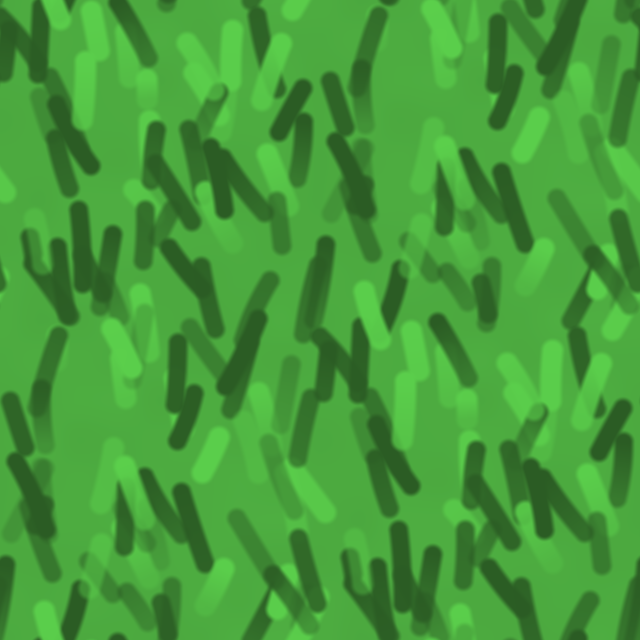
Reproduce this pattern procedurally as a Shadertoy shader.

```glsl
// Grass-like camouflage: short, soft, rounded dabs of dark and bright green on
// a mid green ground. Three jittered grids of bent capsules are painted in turn;
// the cells wrap in a half-drop repeat, so the canvas tiles seamlessly.

const vec3 GROUND = vec3(0.300, 0.670, 0.250);
const vec3 SHADE  = vec3(0.168, 0.360, 0.140);
const vec3 LIGHT  = vec3(0.355, 0.810, 0.295);
const float CELLS = 8.0;   // cells per canvas side, even for the half drop

float hash(vec2 p, float seed) {
    return fract(sin(dot(p, vec2(127.1, 311.7)) + seed * 74.7) * 43758.5453);
}

// Half-drop wrap: each half canvas to the right repeats half a canvas higher
vec2 wrapCell(vec2 cell, float count) {
    float halfCount = 0.5 * count;
    cell.y -= halfCount * floor(cell.x / halfCount);
    return mod(cell, vec2(halfCount, count));
}

// Smooth value noise on the wrapped grid
float noise(vec2 uv, float count) {
    vec2 p = uv * count, i = floor(p), f = fract(p);
    f = f * f * (3.0 - 2.0 * f);
    float a = hash(wrapCell(i, count), 91.0);
    float b = hash(wrapCell(i + vec2(1, 0), count), 91.0);
    float c = hash(wrapCell(i + vec2(0, 1), count), 91.0);
    float d = hash(wrapCell(i + vec2(1, 1), count), 91.0);
    return mix(mix(a, b, f.x), mix(c, d, f.x), f.y);
}

// Paints the dab of one cell; offset runs from the cell corner, in canvas units
vec3 paintDab(vec3 color, vec2 offset, vec2 id, float seed) {
    bool dark = hash(id, seed) < 0.67;
    vec2 center = vec2(hash(id, seed + 1.0), hash(id, seed + 2.0)) / CELLS;
    float angle = mix(-0.5, 0.72, hash(id, seed + 3.0));
    float halfLength = mix(0.010, dark ? 0.060 : 0.048, sqrt(hash(id, seed + 4.0)));
    float bend = (hash(id, seed + 5.0) - 0.5) * 3.0;
    float radius = dark ? 0.0145 : 0.0165;

    // Local frame: y along the dab, x across it, slightly curved
    vec2 q = offset - center;
    vec2 axis = vec2(sin(angle), -cos(angle));
    q = vec2(dot(q, vec2(-axis.y, axis.x)), dot(q, axis));
    float along = clamp(q.y, -halfLength, halfLength);
    q.x -= bend * along * along;
    float dist = length(vec2(q.x, q.y - along));

    // Soft edge, and opacity that may fade from one end to the other
    float cover = 1.0 - smoothstep(radius - 0.005, radius + 0.005, dist);
    float thin = hash(id, seed + 6.0), fade = hash(id, seed + 7.0);
    float opacity = 1.0 - 0.75 * thin * thin * thin;
    opacity *= 1.0 - 0.7 * fade * fade * fade * (0.5 + 0.5 * along / halfLength);
    return mix(color, dark ? SHADE : LIGHT, cover * opacity);
}

void mainImage(out vec4 fragColor, in vec2 fragCoord) {
    vec2 uv = fragCoord / iResolution.xy;

    // Ground with a faint mottle
    vec3 color = GROUND * (1.0 + 0.035 * (noise(uv, 16.0) - 0.5));

    // Layers of dabs, each grid shifted against the others
    for (int layer = 0; layer < 3; layer++) {
        vec2 p = uv * CELLS + float(layer) * vec2(0.37, 0.61);
        vec2 base = floor(p);
        for (int y = -1; y <= 1; y++)
        for (int x = -1; x <= 1; x++) {
            vec2 cell = base + vec2(x, y);
            vec2 id = wrapCell(cell, CELLS);
            color = paintDab(color, (p - cell) / CELLS, id, 10.0 * float(layer) + 3.0);
        }
    }
    fragColor = vec4(color, 1.0);
}
```
